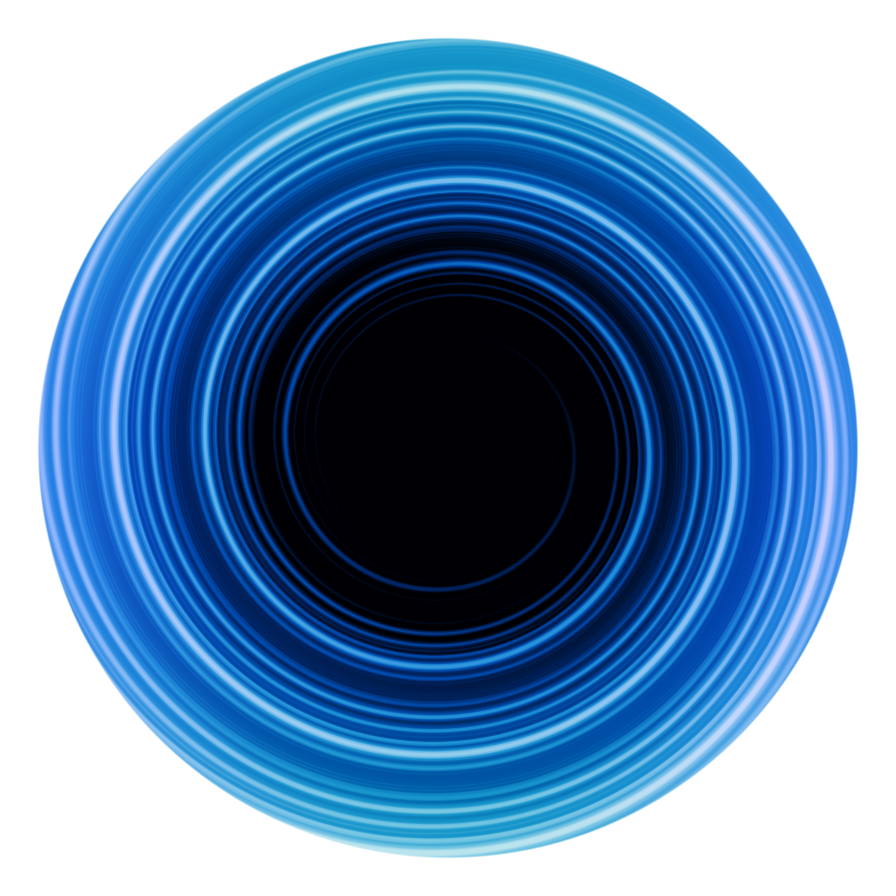
Give the GLSL for this background, as a three.js fragment shader.

```glsl
// A glossy blue disc on white, wound like a vortex around a black core.
// One strand profile is swept along a widening spiral; each winding is
// brighter than the last, and a colour ramp turns that level into blues.

varying vec2 vUv;

const float TAU = 6.2831853;

float hash(float n) {
  return fract(sin(n * 12.9898) * 43758.5453);
}

// Value noise that repeats once per winding
float strandNoise(float phase, float cells) {
  float x = fract(phase) * cells;
  float i = floor(x);
  float f = smoothstep(0.0, 1.0, x - i);
  return mix(hash(i + cells), hash(mod(i + 1.0, cells) + cells), f);
}

// Soft ridge that repeats once per winding
float ridge(float phase, float center, float width) {
  float d = (fract(phase - center + 0.5) - 0.5) / width;
  return exp(-d * d);
}

// Black through navy and azure to pale blue
vec3 blueRamp(float level) {
  vec3 c = mix(vec3(0.0, 0.0, 0.015), vec3(0.0, 0.13, 0.36), smoothstep(0.02, 0.27, level));
  c = mix(c, vec3(0.0, 0.29, 0.67), smoothstep(0.25, 0.5, level));
  c = mix(c, vec3(0.11, 0.54, 0.84), smoothstep(0.48, 0.72, level));
  c = mix(c, vec3(0.46, 0.72, 0.93), smoothstep(0.7, 0.9, level));
  return mix(c, vec3(0.76, 0.85, 0.98), smoothstep(0.88, 1.1, level));
}

void main() {
  vec2 p = vUv - 0.5;
  float radius = length(p);

  // Clockwise turn from the top, and windings counted along the radius
  float turn = fract(atan(p.x, p.y) / TAU);
  float winding = (sqrt(0.0057 + 0.02344 * (radius - 0.1237)) - 0.0755) / 0.01172;
  float phase = winding - turn + 0.035 * (1.0 - cos(TAU * turn));
  winding = max(winding, 0.0);

  // Cross-section of the wound strands
  float strands = 0.75 * ridge(phase, 0.0, 0.05)
    + 0.25 * ridge(phase, 0.0, 0.19)
    + 0.26 * ridge(phase, 0.14, 0.03)
    + 0.25 * ridge(phase, 0.46, 0.03)
    + 0.65 * ridge(phase, 0.59, 0.036)
    + 0.5 * ridge(phase, 0.74, 0.027)
    + 0.35 * ridge(phase, 0.88, 0.022);
  float grain = 0.6 * strandNoise(phase, 26.0) + 0.4 * strandNoise(phase, 53.0) - 0.5;
  strands = clamp(strands + 0.3 * grain, 0.0, 1.0);

  // Thin, sharp lines near the core; broad, bright bands outside
  strands = pow(strands, mix(2.6, 1.0, smoothstep(0.3, 1.3, winding)));
  float trough = 0.31 * max(winding - 1.05, 0.0);
  float crest = 1.2 * (1.0 - exp(-0.9 * winding));
  vec3 color = blueRamp(mix(trough, crest, strands));

  // Teal toward top and bottom, royal blue toward the sides
  float tint = cos(2.0 * TAU * turn) * smoothstep(1.6, 3.2, winding);
  color += tint * vec3(-0.03, 0.045, -0.05);

  // Smooth rim against the white ground
  float disc = 1.0 - smoothstep(0.4555, 0.4585, radius);
  gl_FragColor = vec4(mix(vec3(1.0), clamp(color, 0.0, 1.0), disc), 1.0);
}
```
